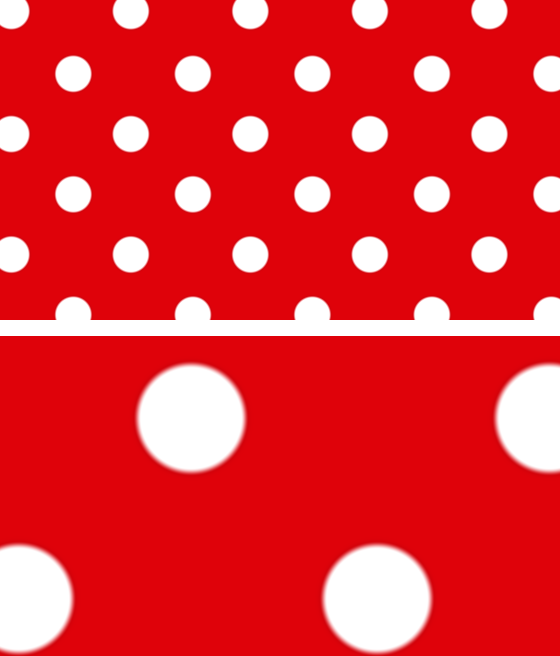
Top, the full canvas; bottom, a detail of the centre.
Reproduce this pattern procedurally as a WebGL 1 fragment shader.

```glsl
precision highp float;
// White polka dots in staggered rows on bright red.
// Each pixel finds its nearest row, then its nearest dot along that row, and
// shades by the distance to that dot. Lengths are in canvas heights.

uniform vec2 u_resolution;

// Signed distance to the nearest dot; p.y runs down from the top edge.
float dotDistance(vec2 p) {
  float row = floor((p.y - 0.419) / 0.1882 + 0.5);
  float centerY = 0.419 + row * 0.1882;
  // The top row sits a little high.
  centerY -= 0.008 * step(row, -1.5);

  // Odd rows are shifted by slightly more than half a period.
  float startX = 0.0354 + 0.1938 * mod(row, 2.0);
  float period = 0.3735;
  float offsetX = mod(p.x - startX + 0.5 * period, period) - 0.5 * period;
  return length(vec2(offsetX, p.y - centerY)) - 0.0558;
}

void main() {
  vec2 p = gl_FragCoord.xy / u_resolution.y;
  p.y = 1.0 - p.y;
  float d = dotDistance(p);

  // Dull red rim just outside each soft-edged dot
  float rim = exp(-pow(abs(d - 0.003) / 0.003, 2.0));
  vec3 color = vec3(0.873, 0.008, 0.04) - vec3(0.045, 0.0, 0.0) * rim;

  float softness = max(0.0042, 0.75 / u_resolution.y);
  float cover = 1.0 - smoothstep(-softness, softness, d - 0.0003);
  gl_FragColor = vec4(mix(color, vec3(1.0), cover), 1.0);
}
```
